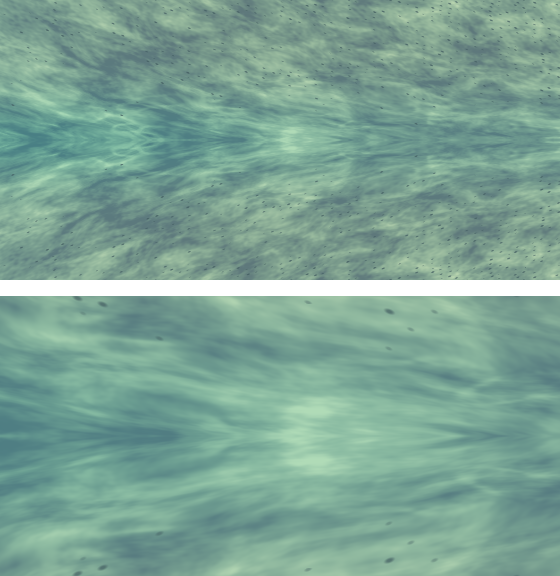
Top: the whole. Bottom: its middle third, enlarged.
Give the GLSL for this texture, as a Shadertoy shader.

```glsl
// Shallow rippled water, mirrored about the horizontal midline.
// Sheared, stretched gradient noise gives streaks that narrow towards the
// midline; crests brighten them and small dark flecks lie on the outer parts.

vec2 hash2(vec2 p) {
    p = vec2(dot(p, vec2(127.1, 311.7)), dot(p, vec2(269.5, 183.3)));
    return fract(sin(p) * 43758.545);
}

float gradientNoise(vec2 p) {
    vec2 i = floor(p), f = fract(p);
    vec2 u = f * f * f * (f * (f * 6.0 - 15.0) + 10.0);
    vec2 e = vec2(0.0, 1.0);
    float a = dot(hash2(i) * 2.0 - 1.0, f);
    float b = dot(hash2(i + e.yx) * 2.0 - 1.0, f - e.yx);
    float c = dot(hash2(i + e.xy) * 2.0 - 1.0, f - e.xy);
    float d = dot(hash2(i + e.yy) * 2.0 - 1.0, f - e.yy);
    return mix(mix(a, b, u.x), mix(c, d, u.x), u.y);
}

float fbm(vec2 p) {
    float sum = 0.0, amplitude = 1.0;
    for (int i = 0; i < 5; i++) {
        sum += amplitude * gradientNoise(p);
        p = p * 2.03 + vec2(17.3, 9.1);
        amplitude *= 0.6;
    }
    return sum;
}

// Thin bright lines along the zero crossings of the noise
float crests(vec2 p) {
    float ridge = 1.0 - smoothstep(0.0, 0.16, abs(gradientNoise(p)));
    return ridge * smoothstep(-0.05, 0.35, gradientNoise(p * 0.43 + 31.7));
}

// Scattered short dark dashes, one at most per sheared cell
float flecks(vec2 p, float density) {
    vec2 cellSize = vec2(0.030, 0.016);
    vec2 g = vec2(p.x, p.y + 0.3 * p.x) / cellSize;
    vec2 id = floor(g);
    vec2 chance = hash2(id + 5.3);
    vec2 centre = 0.3 + 0.4 * hash2(id + 71.9);
    vec2 radius = vec2(0.0088, 0.0046) * mix(0.6, 1.0, chance.y);
    float d = length((fract(g) - centre) * cellSize / radius);
    return (1.0 - smoothstep(0.2, 1.0, d)) * step(chance.x, density) * (0.35 + 0.65 * chance.y);
}

vec3 waterColour(float t) {
    vec3 c = mix(vec3(0.355, 0.48, 0.50), vec3(0.45, 0.60, 0.555), smoothstep(-0.05, 0.42, t));
    c = mix(c, vec3(0.56, 0.715, 0.62), smoothstep(0.32, 0.76, t));
    return mix(c, vec3(0.72, 0.85, 0.71), smoothstep(0.66, 1.2, t));
}

void mainImage(out vec4 fragColor, in vec2 fragCoord) {
    vec2 uv = fragCoord / iResolution.xy;
    float x = uv.x * 2.0;
    float m = abs(uv.y - 0.5);

    // Streak coordinates: finer near the midline, sloping down towards it
    float across = log(m + 0.3) + 0.62 * x - 0.12 * x * x;
    vec2 q = vec2(x * 4.2, across * 6.0);
    q += 0.45 * vec2(gradientNoise(q * 0.9 + 4.7), gradientNoise(q * 1.1 + 23.1));

    // Broad patches, streaks and fine grain
    float outer = smoothstep(0.03, 0.34, m);
    float patches = gradientNoise(vec2(x * 2.0, across * 2.6) + 11.4);
    float t = 0.41 + 0.76 * fbm(q) + 0.52 * patches;
    t += 0.36 * gradientNoise(q * vec2(3.6, 4.4) + 8.6);
    t += 0.24 * gradientNoise(vec2(x * 48.0, (m + 0.28 * x) * 90.0)) * (0.3 + 0.7 * outer);

    // Wavy glints, strongest around the middle of the canvas
    float glint = crests(vec2(x * 9.0, across * 11.0 - x * 3.2));
    t += 0.32 * glint * mix(1.0, 0.55, outer);
    vec3 colour = waterColour(t);

    // Teal depth along the midline and left, warmer grey outside
    float teal = exp(-m * m * 45.0) * mix(1.0, 0.3, smoothstep(0.1, 1.7, x));
    teal += 0.25 * (1.0 - smoothstep(0.0, 1.0, x)) * (1.0 - outer);
    colour += teal * vec3(-0.055, 0.016, 0.016);
    colour += outer * smoothstep(0.1, 1.3, x + m) * vec3(0.014, -0.008, -0.016);

    // Dark flecks gather away from the midline and to the right
    float density = outer * mix(0.14, 0.48, smoothstep(0.2, 1.6, x));
    density *= 0.8 + 1.4 * gradientNoise(vec2(x * 4.0, m * 7.0) + 2.9);
    colour = mix(colour, vec3(0.25, 0.35, 0.37), 0.75 * flecks(vec2(x, m), density));

    fragColor = vec4(clamp(colour, 0.0, 1.0), 1.0);
}
```
